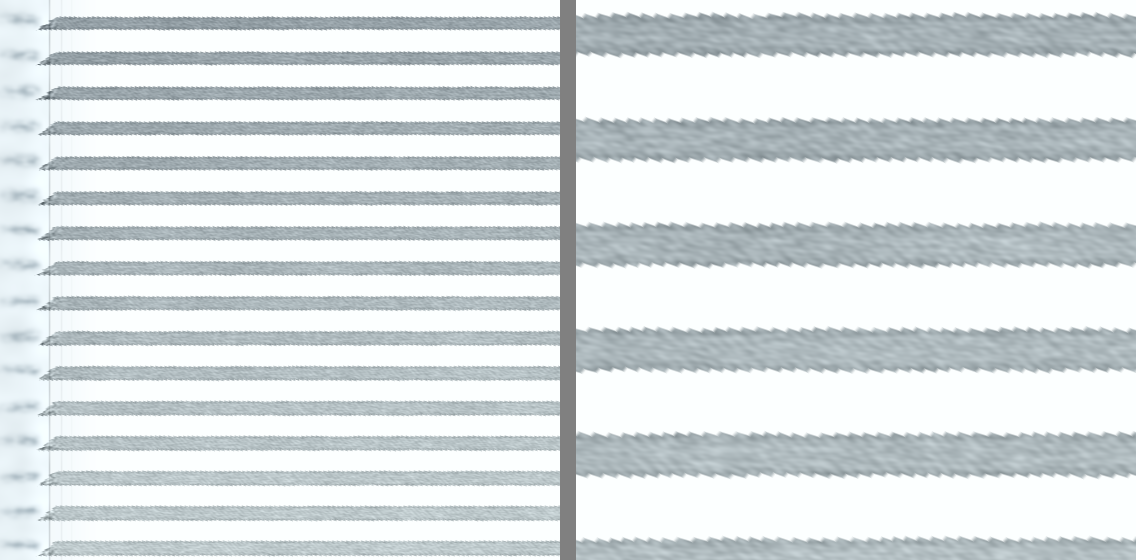
Left, the full canvas; right, a detail of the centre.
Reproduce this pattern procedurally as a WebGL 1 fragment shader.

```glsl
precision highp float;

uniform vec2 u_resolution;

#define ROWS 16.0
#define ROW_CENTRE 0.333
#define HALF_WIDTH_TOP 0.178
#define HALF_WIDTH_BOTTOM 0.208
#define TWISTS 118.0
#define TWIST_SLANT 8.0
#define TOOTH_DEPTH 0.036
#define CORD_START 0.068
#define SEAM_X 0.0885
#define PAPER vec3(0.99, 1.0, 1.0)
#define CORD_DARK vec3(0.56, 0.605, 0.63)
#define CORD_LIGHT vec3(0.735, 0.78, 0.79)

float hash(vec2 cell) {
  return fract(sin(dot(cell, vec2(127.1, 311.7))) * 43758.5);
}

vec2 gradient(vec2 cell) {
  float angle = 6.2832 * hash(cell);
  return vec2(cos(angle), sin(angle));
}

// Gradient noise, roughly -0.7 to 0.7
float noise(vec2 p) {
  vec2 i = floor(p);
  vec2 f = p - i;
  vec2 w = f * f * f * (f * (f * 6.0 - 15.0) + 10.0);
  vec2 e = vec2(1.0, 0.0);
  float a = dot(gradient(i), f);
  float b = dot(gradient(i + e), f - e);
  float c = dot(gradient(i + e.yx), f - e.yx);
  float d = dot(gradient(i + e.xx), f - e.xx);
  return mix(mix(a, b, w.x), mix(c, d, w.x), w.y);
}

float verticalLine(float x, float centre, float halfWidth, float blur) {
  return 1.0 - smoothstep(halfWidth - blur, halfWidth + blur, abs(x - centre));
}

// Pale margin, soft fold beside it and thin vertical seams
vec3 background(vec2 p, float blur) {
  vec3 margin = vec3(0.91, 0.948, 0.965) + 0.035 * noise(p * vec2(18.0, 26.0));
  margin += 0.04 * smoothstep(0.035, 0.075, p.x);
  vec3 fold = mix(vec3(0.955, 0.98, 0.99), PAPER, smoothstep(0.09, 0.19, p.x));
  vec3 col = mix(margin, fold, smoothstep(SEAM_X - blur, SEAM_X + blur, p.x));
  float wear = 0.75 + 0.5 * noise(vec2(p.y * 22.0, 3.0));
  col -= 0.2 * wear * verticalLine(p.x, SEAM_X, 0.0012, blur);
  col -= 0.06 * wear * verticalLine(p.x, 0.110, 0.0012, blur);
  col -= 0.02 * verticalLine(p.x, 0.128, 0.001, blur);
  return col;
}

// Blurred stain that trails left from each cord end
float smudge(float x, float y, float row) {
  float drift = 0.07 + 0.16 * (hash(vec2(row, 5.0)) - 0.5) * (1.0 - x / CORD_START);
  float spread = 0.13 + 0.05 * hash(vec2(row, 9.0));
  float d = (y - drift) / spread;
  float along = smoothstep(-0.025, 0.052, x) * (1.0 - smoothstep(0.058, 0.08, x));
  float mottle = 0.85 + 0.9 * noise(vec2(x * 55.0, y * 5.0 + row * 7.0));
  return exp(-d * d) * along * mottle;
}

// Twisted fibres, dark rims and a ragged end
vec3 cordColour(vec2 p, float y, float row, float across, float twist) {
  float tone = clamp(1.06 - 1.02 * p.y + 0.16 * (p.x - 0.5), 0.0, 1.0);
  vec3 col = mix(CORD_DARK, CORD_LIGHT, tone);
  vec2 fibre = vec2(p.x * 48.0 + y * 3.0, y * 13.0 + row * 17.0);
  float grain = 0.075 * noise(fibre);
  grain += 0.085 * noise(fibre * vec2(2.7, 1.6) + 31.0);
  grain += 0.035 * noise(vec2(p.x * 9.0, row * 3.7));
  float rim = smoothstep(0.5, 1.0, abs(across));
  float strand = cos(6.2832 * twist) * mix(0.013, 0.04, rim);
  float shade = grain + strand - 0.075 * rim + 0.015;
  float nearEnd = 1.0 - smoothstep(0.078, 0.12, p.x);
  float chips = noise(vec2(p.x * 130.0 - y * 4.0, y * 12.0 + row * 11.0));
  shade += nearEnd * (0.38 * chips + 0.07 * across);
  return col + shade;
}

void main() {
  vec2 p = gl_FragCoord.xy / u_resolution;
  float pixel = 1.0 / min(u_resolution.x, u_resolution.y);
  float blur = max(pixel, 0.0011);

  // Row coordinate, measured in row heights from the cord centre
  float row = floor(p.y * ROWS);
  float y = fract(p.y * ROWS) - ROW_CENTRE;
  float halfWidth = mix(HALF_WIDTH_BOTTOM, HALF_WIDTH_TOP, p.y);

  // Slanted teeth along both edges
  float twist = p.x * TWISTS + y * TWIST_SLANT + hash(vec2(row, 2.0));
  twist += 0.5 * noise(vec2(p.x * 24.0, row * 5.3));
  float tooth = abs(fract(twist) - 0.5) * 2.0 - 0.5;
  float wobble = 0.018 * noise(vec2(p.x * 40.0, row * 9.1 + sign(y) * 3.0));
  float edge = halfWidth + TOOTH_DEPTH * tooth + wobble;
  float across = y / halfWidth;
  float body = 1.0 - smoothstep(-blur, blur, (abs(y) - edge) / ROWS);

  // Left end cut on a slope
  float start = CORD_START + 0.016 * (across + 1.0);
  start += 0.009 * noise(vec2(y * 15.0, row * 6.3));
  body *= smoothstep(-0.003, 0.003, p.x - start);

  vec3 col = background(p, blur);
  col -= vec3(0.22, 0.2, 0.185) * smudge(p.x, y, row);
  col = mix(col, cordColour(p, y, row, across, twist), body);

  // Seam showing faintly over the cords
  col -= 0.09 * body * verticalLine(p.x, SEAM_X, 0.0012, blur);
  gl_FragColor = vec4(clamp(col, 0.0, 1.0), 1.0);
}
```
